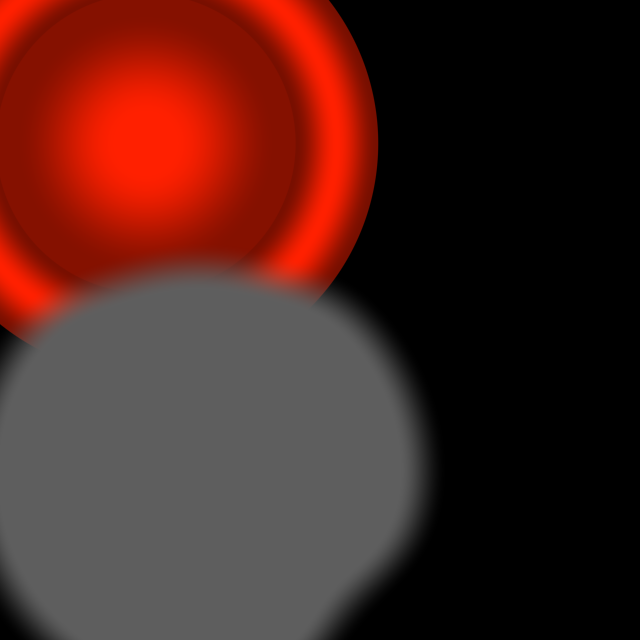
A WebGL 2 fragment shader for this background:

```glsl
#version 300 es
precision highp float;
// A glowing red disc with a bright ring, partly hidden by a soft grey blob on black.

uniform vec2 u_resolution;
out vec4 fragColor;

// Coverage of a disc with an edge about one pixel wide.
float disc(float dist, float radius) {
    float px = 0.75 / u_resolution.y;
    return 1.0 - smoothstep(radius - px, radius + px, dist);
}

// Signed distance, roughly, to a circle flattened at its top and lower right.
float blobDistance(vec2 p) {
    float angle = atan(p.y, p.x);
    float topDip = 0.0235 * exp(-pow(abs(angle - 1.6) / 0.6, 4.0));
    float sideDip = 0.040 * exp(-pow(abs(angle + 0.715) / 0.36, 2.0));
    return length(p) - (0.349 - topDip - sideDip);
}

void main() {
    vec2 uv = gl_FragCoord.xy / u_resolution.y;
    vec3 brightRed = vec3(1.0, 0.125, 0.0);
    vec3 darkRed = vec3(0.52, 0.065, 0.0);

    // Outer ring, brightest along its middle
    float dist = length(uv - vec2(0.228, 0.776));
    float ringGlow = 1.0 - smoothstep(0.0, 0.064, abs(dist - 0.298));
    vec3 ring = mix(darkRed * 0.9, brightRed, ringGlow);
    vec3 color = ring * disc(dist, 0.363);

    // Inner disc, fading from a hot core
    float coreGlow = 1.0 - smoothstep(0.045, 0.205, dist);
    color = mix(color, mix(darkRed, brightRed, coreGlow), disc(dist, 0.234));

    // Soft grey blob in front
    float blob = 1.0 - smoothstep(-0.038, 0.038, blobDistance(uv - vec2(0.3125, 0.258)));
    color = mix(color, vec3(0.37), blob);

    fragColor = vec4(color, 1.0);
}
```
